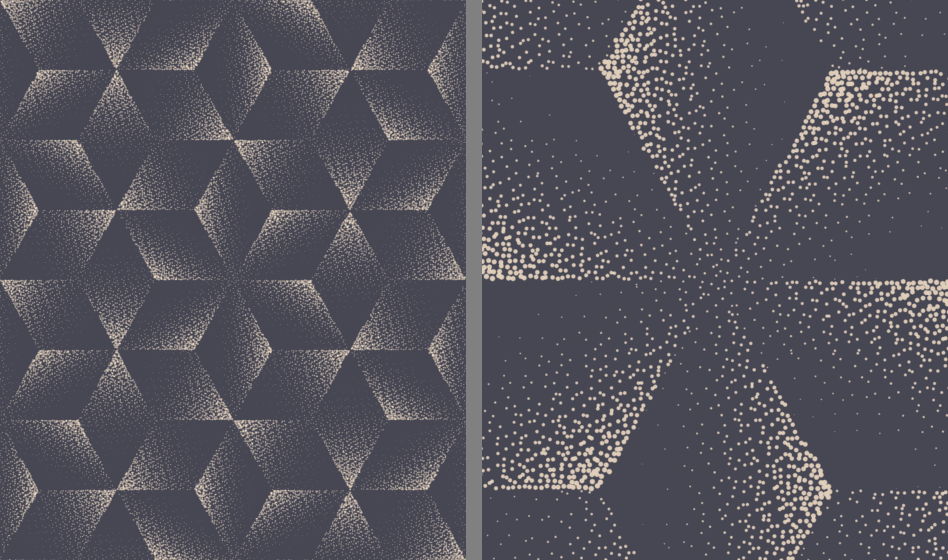
Left: the whole. Right: its middle third, enlarged.
Reproduce this pattern procedurally as a Shadertoy shader.

```glsl
#define ROWS 8.0            // half-star rows down the canvas
#define STRETCH 1.0392      // horizontal scale to regular hexagons
#define DOTS_PER_ROW 38.0   // dot lines in each half-star row
#define DOT_RADIUS 0.49     // largest dot, in spacings
#define DOT_SHRINK 1.2      // how fast dots shrink with the fade
#define DOT_THINNING 2.1    // how fast dots grow sparse with the fade
#define EDGE_BOOST 0.35     // extra dots lining the lit edges
#define GRAIN 0.04
#define SOFTNESS 0.95       // dot edge blur, in pixels
#define GROUND vec3(0.277, 0.277, 0.327)
#define CREAM vec3(0.88, 0.81, 0.73)

const float SQRT3 = 1.7320508;
const float SIXTH_TURN = 1.0471976;

vec2 hash2(vec2 p) {
    vec3 q = fract(p.xyx * vec3(0.1031, 0.1030, 0.0973));
    q += dot(q, q.yzx + 33.33);
    return fract((q.xx + q.yz) * q.zy);
}

float gradientNoise(vec2 p) {
    vec2 cell = floor(p), f = p - cell;
    vec2 w = f * f * f * (f * (f * 6.0 - 15.0) + 10.0);
    vec2 e = vec2(0.0, 1.0);
    float a = dot(hash2(cell + e.xx) * 2.0 - 1.0, f - e.xx);
    float b = dot(hash2(cell + e.yx) * 2.0 - 1.0, f - e.yx);
    float c = dot(hash2(cell + e.xy) * 2.0 - 1.0, f - e.xy);
    float d = dot(hash2(cell + e.yy) * 2.0 - 1.0, f - e.yy);
    return mix(mix(a, b, w.x), mix(c, d, w.x), w.y);
}

// Star centres come in four kinds: 0, 1, 2 and the pinwheel 3
float starKind(vec2 center) {
    vec2 ij = round(center / vec2(SQRT3, 1.0));
    float even = 1.0 - mod(ij.x, 2.0);
    return 2.0 * even + 0.5 * mod(ij.y - ij.x, 4.0);
}

vec2 nearestStar(vec2 p) {
    vec2 size = vec2(SQRT3, 1.0);
    vec2 a = 2.0 * size * round(p / (2.0 * size));
    vec2 b = 2.0 * size * round((p - size) / (2.0 * size)) + size;
    return distance(p, a) < distance(p, b) ? a : b;
}

// x: brightness, 1 at the lit corner and 0 opposite; y: distance to the edge
vec2 rhombusFade(vec2 p) {
    p.x *= STRETCH;
    vec2 home = nearestStar(p);
    vec2 d = p - home;
    float angle = (floor(atan(d.y, d.x) / SIXTH_TURN) + 0.5) * SIXTH_TURN;
    vec2 along = vec2(cos(angle), sin(angle));
    vec2 across = vec2(along.y, -along.x);
    vec2 fromMiddle = d - along;
    float homeKind = starKind(home);
    float nextKind = starKind(home + 2.0 * along);

    vec2 toCorner;
    if (max(homeKind, nextKind) > 2.5) {
        // Pinwheel stars light the obtuse corner on one side
        toCorner = (homeKind > 2.5 ? across : -across) / SQRT3;
    } else {
        // The others light the acute corner, each kind leading the next
        bool homeLeads = mod(nextKind - homeKind + 3.0, 3.0) < 1.5;
        toCorner = homeLeads ? -along : along;
    }
    float fade = 0.5 + 0.5 * dot(fromMiddle, toCorner) / dot(toCorner, toCorner);
    float edge = 0.5 * (1.0 - abs(dot(fromMiddle, along)) - SQRT3 * abs(dot(fromMiddle, across)));
    return vec2(clamp(fade, 0.001, 1.0), edge);
}

// Staggered, jittered dots that shrink and thin out with the fade
float stipple(vec2 p, float pixel) {
    vec2 g = p * DOTS_PER_ROW;
    float blur = SOFTNESS * pixel * DOTS_PER_ROW;
    float ink = 0.0;
    for (int j = -1; j <= 1; j++) {
        float row = floor(g.y) + float(j);
        float shift = 0.5 * mod(row, 2.0);
        for (int i = -1; i <= 1; i++) {
            vec2 id = vec2(floor(g.x - shift) + float(i), row);
            vec2 rnd = hash2(id + 17.0);
            // Evenly spread ranks keep sparse dots apart; those wander more
            float rank = fract(dot(id, vec2(0.75488, 0.56984)) + 0.05 * rnd.x);
            float jitter = mix(0.75, 0.25, rank);
            vec2 spot = id + vec2(shift, 0.0) + 0.5 + jitter * (rnd - 0.5);
            vec2 place = spot / DOTS_PER_ROW;
            vec2 tone = rhombusFade(place);
            float keep = pow(tone.x, DOT_THINNING) - 0.01;
            keep += tone.x * GRAIN * gradientNoise(place * 7.0);
            keep += tone.x * EDGE_BOOST * step(tone.y * DOTS_PER_ROW, 1.0);
            float radius = DOT_RADIUS * pow(tone.x, DOT_SHRINK);
            // Dots smaller than the blur dim to preserve their area
            float area = radius * radius;
            float strength = area / (area + 0.2 * blur * blur);
            float disc = 1.0 - smoothstep(-blur, blur, distance(g, spot) - radius);
            ink += strength * disc * step(rank, keep);
        }
    }
    return min(ink, 1.0);
}

void mainImage(out vec4 fragColor, in vec2 fragCoord) {
    float pixel = ROWS / iResolution.y;
    vec2 p = vec2(fragCoord.x, iResolution.y - fragCoord.y) * pixel;
    fragColor = vec4(mix(GROUND, CREAM, stipple(p, pixel)), 1.0);
}
```
